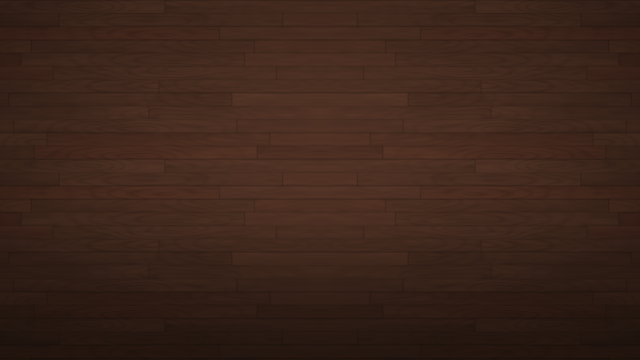
Reproduce this texture procedurally as a WebGL 1 fragment shader.

```glsl
precision mediump float;
// Dark wooden floor: thin horizontal planks, mirrored about the vertical centre
// line and repeating every twelve rows. Each board gets its own tone, streaks and
// arched growth rings; a soft light falls off to the sides and the bottom.
uniform vec2 u_resolution;

const float ROWS = 27.13;          // planks down the canvas
const float ROWS_PER_TILE = 12.0;  // rows before the boards repeat
const float BOARD_LENGTH = 0.62;   // in canvas heights
const float SEAM_WIDTH = 0.0019;   // in canvas heights
const float SEAM_DEPTH = 0.17;
const float JOINT_DEPTH = 0.13;
const float TONE_RANGE = 0.15;
const float STREAK_DEPTH = 0.15;
const float RING_DEPTH = 0.09;
const vec3 WOOD_LIT = vec3(0.308, 0.192, 0.141);
const vec3 WOOD_SHADE = vec3(0.105, 0.065, 0.045);
const vec3 RED_TINT = vec3(1.05, 0.98, 0.96);

float hash(vec2 p) {
  return fract(sin(dot(p, vec2(12.9898, 78.233))) * 43758.5453);
}

float noise(vec2 p) {
  vec2 i = floor(p);
  vec2 f = fract(p);
  f = f * f * (3.0 - 2.0 * f);
  return mix(mix(hash(i), hash(i + vec2(1.0, 0.0)), f.x),
             mix(hash(i + vec2(0.0, 1.0)), hash(i + vec2(1.0, 1.0)), f.x), f.y);
}

// Smooth dark line, 1 at its middle
float groove(float dist, float width, float pixel) {
  return 1.0 - smoothstep(0.0, width + pixel, abs(dist));
}

// Fine pores and wider streaks, stretched along the board
float streaks(vec2 p, float seed) {
  vec2 q = p + vec2(seed * 7.0, 0.0);
  q.y += 0.004 * noise(vec2(q.x * 9.0, seed * 31.0));
  float fine = noise(q * vec2(24.0, 190.0));
  float broad = noise(q * vec2(7.0, 85.0) + 17.0);
  return 0.6 * fine + 0.4 * broad - 0.5;
}

// Arched growth lines, nested around a random point of the board
float rings(vec2 p, float across, float seed) {
  float along = p.x - mix(0.1, 0.75, seed);
  float bend = noise(vec2(p.x * 10.0 + seed * 40.0, across * 1.5));
  float side = across - mix(0.15, 0.85, fract(seed * 9.7));
  float phase = sqrt(along * along * 90.0 + side * side * 6.0) + bend * 0.9;
  float line = pow(0.5 + 0.5 * sin(phase * 11.0), 3.0);
  return line * smoothstep(0.55, 0.1, abs(along));
}

// Brightest a little above the middle, darkest in the bottom corners
float lighting(vec2 uv) {
  float side = abs(uv.x - 0.5) * 2.0;
  float down = 1.0 - uv.y;
  float light = 1.0 - 0.48 * pow(side, 1.8);
  light *= 1.0 - 0.26 * smoothstep(0.3, 0.0, down);
  light *= 1.0 - 0.83 * smoothstep(0.52, 1.02, down);
  return light;
}

void main() {
  vec2 uv = gl_FragCoord.xy / u_resolution;
  float pixel = 1.0 / u_resolution.y;
  float aspect = u_resolution.x / u_resolution.y;

  // Mirrored floor coordinates, counted from the top and wrapped per tile
  float rowPos = (1.0 - uv.y) * ROWS;
  float row = mod(floor(rowPos), ROWS_PER_TILE);
  float across = fract(rowPos);
  vec2 p = vec2(abs(uv.x - 0.5) * aspect, (row + across) / ROWS);

  // Board within the row
  float boardPos = p.x / BOARD_LENGTH + hash(vec2(row, 3.0));
  float board = floor(boardPos);
  float seed = hash(vec2(row + 1.0, board + 5.0));
  float seamDist = (0.5 - abs(across - 0.5)) / ROWS;
  float jointDist = (0.5 - abs(fract(boardPos) - 0.5)) * BOARD_LENGTH;

  // Wood: boards differ more towards the sides
  float contrast = mix(0.4, 1.0, smoothstep(0.1, 0.6, p.x));
  float patches = noise(vec2(p.x * 5.0 + seed * 20.0, row * 3.0 + across));
  float tone = 1.0 + TONE_RANGE * contrast * (seed - 0.5);
  tone += 0.12 * contrast * (patches - 0.5);
  tone += STREAK_DEPTH * streaks(p, seed);
  tone -= RING_DEPTH * contrast * (rings(p, across, seed) - 0.25);

  // Gaps between rows vary in depth; butt joints are fainter
  float seamId = mod(floor(rowPos + 0.5), ROWS_PER_TILE);
  float depth = SEAM_DEPTH * mix(0.35, 1.0, hash(vec2(seamId, 8.0)));
  tone *= 1.0 - depth * groove(seamDist, SEAM_WIDTH, pixel);
  tone *= 1.0 - JOINT_DEPTH * groove(jointDist, SEAM_WIDTH * 0.6, pixel);

  // Reddish boards, then the light
  float redness = contrast * smoothstep(0.5, 1.0, hash(vec2(seed, row)));
  vec3 wood = mix(WOOD_SHADE, WOOD_LIT, lighting(uv));
  wood *= tone * mix(vec3(1.0), RED_TINT, redness);
  gl_FragColor = vec4(wood, 1.0);
}
```
